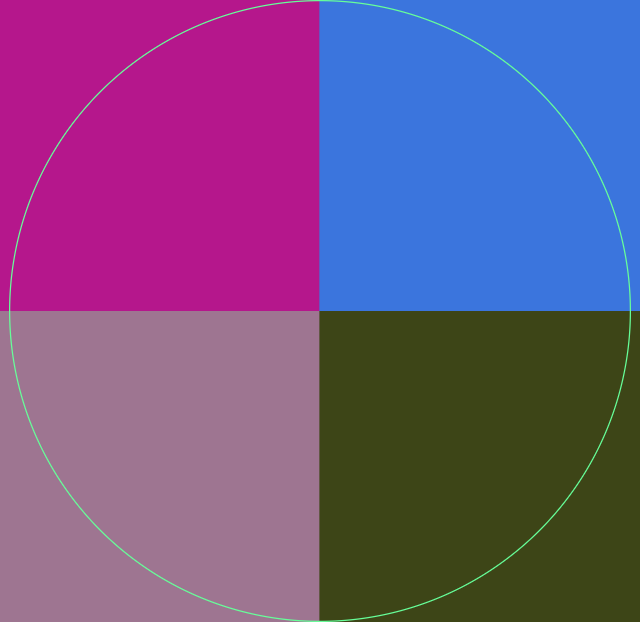
Reproduce this background procedurally as a WebGL 2 fragment shader.

```glsl
#version 300 es
precision highp float;
// Four flat coloured quadrants crossed by a thin pale green circle.
uniform vec2 u_resolution;
out vec4 fragColor;

// Smooth coverage of the region where the signed distance is negative.
float coverage(float distanceToEdge, float pixel) {
    return clamp(0.5 - distanceToEdge / pixel, 0.0, 1.0);
}

void main() {
    // Canvas units: height is 1, origin at the centre.
    float pixel = 1.0 / u_resolution.y;
    vec2 p = (gl_FragCoord.xy - 0.5 * u_resolution) * pixel;

    // Quadrants, split a hair left of the centre.
    float right = coverage(-0.001 - p.x, pixel);
    float top = coverage(-p.y, pixel);
    vec3 mauve = vec3(0.62, 0.46, 0.57);
    vec3 olive = vec3(0.24, 0.27, 0.09);
    vec3 magenta = vec3(0.71, 0.09, 0.55);
    vec3 blue = vec3(0.23, 0.46, 0.865);
    vec3 color = mix(mix(mauve, olive, right), mix(magenta, blue, right), top);

    // Hairline circle that nearly touches the top and bottom edges.
    float ring = abs(length(p) - 0.499) - 0.001;
    vec3 paleGreen = vec3(0.4, 1.0, 0.6);
    color = mix(color, paleGreen, coverage(ring, pixel));

    fragColor = vec4(color, 1.0);
}
```
